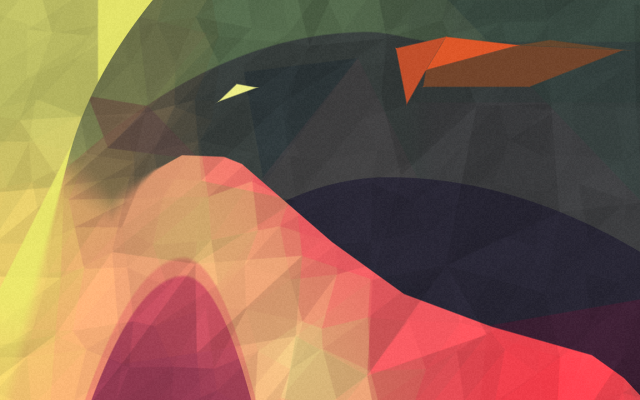
This background is drawn by a Shadertoy shader. Its source:

```glsl
#define PX (1.0 / iResolution.y)

vec2 hash2(vec2 p) {
    vec3 q = fract(p.xyx * vec3(.1031, .1030, .0973));
    q += dot(q, q.yzx + 33.33);
    return fract((q.xx + q.yz) * q.zy);
}

float below(float y, float edge, float soft) {
    return 1.0 - smoothstep(edge - soft, edge + soft, y);
}

float cross2(vec2 a, vec2 b) { return a.x * b.y - a.y * b.x; }

// Smooth coverage of a triangle with either winding
float tri(vec2 p, vec2 a, vec2 b, vec2 c) {
    float s = sign(cross2(b - a, c - a));
    float d = min(cross2(normalize(b - a), p - a) * s,
              min(cross2(normalize(c - b), p - b) * s, cross2(normalize(a - c), p - c) * s));
    return smoothstep(-PX, PX, d);
}

float glow(vec2 p, vec2 centre, float radius) {
    vec2 d = (p - centre) / radius;
    return exp(-dot(d, d));
}

vec2 vertex(vec2 cell) { return cell + .2 + .6 * hash2(cell + 17.0); }

// Jittered triangle mesh: centroid in xy, random shade in z
vec3 facet(vec2 p, float size) {
    vec2 base = floor(p / size);
    float total = .0001;
    vec3 sum = vec3(p, .5) * total;
    for (int i = 0; i < 9; i++) {
        vec2 cell = base + vec2(i % 3 - 1, i / 3 - 1);
        vec2 a = vertex(cell) * size, c = vertex(cell + 1.0) * size;
        for (int k = 0; k < 2; k++) {
            vec2 b = vertex(cell + vec2(1 - k, k)) * size;
            float w = tri(p, a, b, c);
            sum += w * vec3((a + b + c) / 3.0, hash2(cell + 40.0 * float(k + 1)).x);
            total += w;
        }
    }
    return sum / total - vec3(0, 0, .5);
}

float ridge(float x) {
    vec2 k[12] = vec2[12](vec2(.15, .58), vec2(.28, .48), vec2(.385, .573), vec2(.455, .612),
        vec2(.56, .608), vec2(.605, .59), vec2(.83, .395), vec2(1.01, .265),
        vec2(1.23, .183), vec2(1.48, .112), vec2(1.56, .055), vec2(1.6, .012));
    float y = k[0].y;
    for (int i = 0; i < 11; i++)
        y = mix(y, k[i + 1].y, clamp((x - k[i].x) / (k[i + 1].x - k[i].x), 0.0, 1.0));
    return y;
}

vec3 shadowSide(vec2 p, vec2 q) {
    vec3 col = mix(vec3(.48, .39, .29), vec3(.20, .215, .225), smoothstep(.25, .58, q.x));
    // Green upper band
    float left = min(p.x - .92, 0.0);
    float arc = .92 - .6 * left * left - .025 * smoothstep(.92, 1.1, p.x);
    vec3 green = mix(vec3(.46, .48, .31), vec3(.31, .39, .28), smoothstep(.35, .6, q.x));
    green = mix(green, vec3(.25, .30, .26), smoothstep(.75, 1.4, q.x));
    col = mix(green, col, below(p.y, arc, .003) * .85);
    // Broad translucent planes
    vec2 hub = vec2(.37, .735), low = vec2(.27, .63), peak = vec2(.895, .855);
    col = mix(col, vec3(.42, .31, .26), .7 * tri(p, vec2(.22, .76), hub, low));
    col = mix(col, vec3(.35, .27, .26), .7 * tri(p, hub, vec2(.5, .6), low));
    col = mix(col, vec3(.41, .42, .29), .6 * tri(p, vec2(.345, .96), vec2(.517, .917), hub));
    col = mix(col, vec3(.15, .19, .21), .6 * tri(p, vec2(.61, .82), vec2(.66, .54), peak));
    col = mix(col, vec3(.26, .24, .25), .6 * tri(p, peak, vec2(.62, .51), vec2(1.23, .18)));
    col = mix(col, vec3(.24, .235, .245), .7 * below(p.y, .744, PX) * smoothstep(1.0, 1.1, p.x));
    col = mix(col, vec3(.18, .25, .23), .5 * tri(p, vec2(1.12, 1), vec2(1.6, .5), vec2(1.6, 1)));
    // Navy dome and plum corner
    float d = p.x - .97;
    float dome = .557 - (d < 0.0 ? .9 : .47) * d * d;
    col = mix(col, vec3(.14, .13, .19), .85 * below(p.y, dome, .002));
    return mix(col, vec3(.25, .12, .20), .85 * tri(p, vec2(1.2, .182), vec2(1.62, .255), vec2(1.62, -.2)));
}

vec3 warmSide(vec2 p, vec2 q) {
    vec3 col = mix(vec3(.90, .66, .42), vec3(.88, .59, .44), smoothstep(.1, .4, q.x));
    col = mix(col, vec3(.72, .49, .37), .7 * glow(q, vec2(.28, .54), .13));
    col = mix(col, vec3(.94, .80, .49), .8 * glow(q, vec2(.5, .4), .12));
    col = mix(col, vec3(.87, .34, .36), smoothstep(-.12, .12, q.x + .75 * q.y - 1.015));
    col = mix(col, vec3(.97, .24, .29), glow(q, vec2(1.38, .02), .27));
    col = mix(col, vec3(.91, .80, .52), .95 * glow(q, vec2(.75, .08), .13));
    // Crimson mound
    float d = p.x - .46;
    float mound = .355 - (d < 0.0 ? 5.8 : 11.0) * d * d;
    vec3 crimson = mix(vec3(.55, .20, .31), vec3(.76, .29, .36), smoothstep(.18, .46, q.y + .4 * q.x));
    col = mix(col, vec3(.84, .42, .39), .6 * below(p.y, mound, .008));
    return mix(col, crimson, .9 * below(p.y, mound - .045, .006));
}

void mainImage(out vec4 fragColor, in vec2 fragCoord) {
    vec2 p = fragCoord / iResolution.xy * vec2(1.6, 1);
    vec3 large = facet(p, .21), small = facet(p + 3.0, .105);
    vec2 q = mix(p, mix(large.xy, small.xy - 3.0, .6), .85);
    float shade = large.z + .6 * small.z;

    // Dark planes behind the warm slope
    float soft = mix(.07, PX, smoothstep(.2, .42, p.x));
    vec3 dark = shadowSide(p, q) * (1.0 + .16 * shade);
    vec3 warm = warmSide(p, q) * (1.0 + .17 * shade);
    vec3 col = mix(dark, warm, below(p.y, ridge(p.x), soft));

    // Yellow side and its bright blade
    float rise = max(p.y - .6, 0.0);
    float edge = .02 + .25 * p.y + .7 * rise * rise;
    vec3 yellow = mix(vec3(.92, .80, .42), vec3(.74, .74, .39), smoothstep(.3, .8, q.y));
    yellow *= 1.0 + .12 * shade;
    float blade = smoothstep(-.003, .003, p.x - min(.245, .5 * p.y - .14));
    yellow = mix(yellow, vec3(.92, .92, .42), .85 * blade * smoothstep(0.0, .3, p.y));
    col = mix(col, yellow, .55 * below(q.x, edge + .07, .09) * below(p.y, .55, .15));
    col = mix(col, yellow, below(p.x, edge, mix(.02, .002, smoothstep(.2, .6, p.y))));

    // Amber fin, orange fin and pale spark
    vec2 notch = vec2(1.065, .825), tip = vec2(1.296, .887), heel = vec2(1.058, .783);
    vec2 keel = vec2(1.323, .783), point = vec2(1.558, .875), crest = vec2(1.115, .908), beak = vec2(.99, .879);
    float amber = tri(p, heel, notch, tip) + tri(p, heel, tip, keel) + tri(p, tip, point, keel);
    col = mix(col, vec3(.45, .27, .17), min(amber, 1.0));
    col = mix(col, vec3(.40, .28, .18), tri(p, tip, vec2(1.375, .9), point));
    float orange = tri(p, beak, vec2(1.017, .74), notch) + tri(p, beak, crest, notch);
    col = mix(col, vec3(.76, .31, .17), min(orange, 1.0));
    col = mix(col, vec3(.87, .34, .16), tri(p, crest, tip, notch));
    col = mix(col, vec3(.93, .93, .53), tri(p, vec2(.546, .746), vec2(.592, .79), vec2(.642, .781)));

    // Paper grain
    col += .025 * (hash2(floor(p * 320.0)).x - .5);
    fragColor = vec4(col, 1);
}
```
